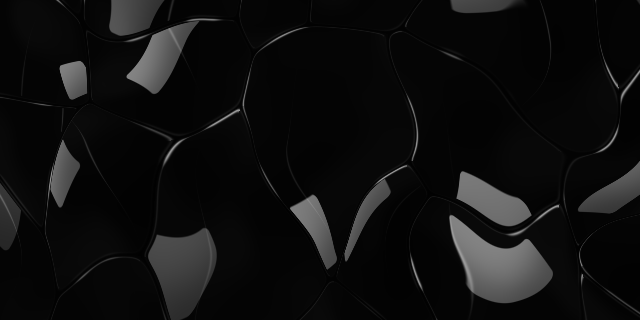
Give the GLSL for this background, as a Shadertoy shader.

```glsl
#define CELLS 2.4        // cells per canvas height
#define JITTER 0.96      // irregularity of the cell sites
#define WARP 0.27        // bending of the cell borders
#define ROUNDING 60.0    // higher gives tighter corners
#define RIM_OFFSET 0.012 // distance of the glint from the groove
#define RIM_WIDTH 0.0045
#define RIM_LIGHT 0.5
#define BOX_LIGHT 0.48
#define BOX_CHANCE 0.76
#define BODY 0.014

vec2 hash2(vec2 p) {
    vec3 q = fract(p.xyx * vec3(0.1031, 0.1030, 0.0973));
    q += dot(q, q.yzx + 33.33);
    return fract((q.xx + q.yz) * q.zy);
}

float noise(vec2 p) {
    vec2 i = floor(p), f = fract(p);
    f = f * f * (3.0 - 2.0 * f);
    vec2 e = vec2(0.0, 1.0);
    return mix(mix(hash2(i).x, hash2(i + e.yx).x, f.x),
               mix(hash2(i + e.xy).x, hash2(i + e.yy).x, f.x), f.y);
}

vec2 site(vec2 cell) {
    return cell + 0.5 + JITTER * (hash2(cell + 41.0) - 0.5);
}

// Stretches the cells along a slanted axis and curves their borders
vec2 bend(vec2 p) {
    vec2 wave = vec2(noise(p * 1.3 + 7.0), noise(p * 1.3 + 31.0)) - 0.5;
    vec2 s = p + WARP * (2.0 * wave + 0.35 * sin(p.yx * 2.1 + 1.0));
    return mat2(1.0, -0.22, 0.2, 0.84) * s;
}

// Rounded border distance; also returns the nearest cell and border normal
float cellBorder(vec2 p, out vec2 cell, out vec2 normal) {
    vec2 base = floor(p);
    float nearest = 1e3;
    for (int y = -1; y <= 1; y++)
    for (int x = -1; x <= 1; x++) {
        vec2 c = base + vec2(x, y);
        vec2 r = site(c) - p;
        if (dot(r, r) < nearest) { nearest = dot(r, r); cell = c; }
    }
    vec2 own = site(cell) - p;
    float sum = 0.0, closest = 1e3;
    normal = vec2(0.0, 1.0);
    for (int y = -2; y <= 2; y++)
    for (int x = -2; x <= 2; x++) {
        if (x == 0 && y == 0) continue;
        vec2 r = site(cell + vec2(x, y)) - p;
        vec2 n = normalize(r - own);
        float d = dot(0.5 * (own + r), n);
        sum += exp(-ROUNDING * d);
        if (d < closest) { closest = d; normal = n; }
    }
    return -log(max(sum, 1e-30)) / ROUNDING;
}

// Tapered studio light mirrored in a curved facet, sometimes feathered
float softbox(vec2 q, vec2 cell, float px) {
    vec2 h = hash2(cell + 3.0), g = hash2(cell + 19.0), k = hash2(cell + 57.0);
    float a = 1.5 * (h.x - 0.5);
    q -= 0.85 * (g - 0.5);
    q = mat2(cos(a), sin(a), -sin(a), cos(a)) * q;
    q.x = q.x * (1.0 + 2.0 * (k.x - 0.3) * q.y) + 1.3 * (h.y - 0.5) * q.y * q.y;
    q.y += 1.2 * (k.y - 0.5) * q.x * q.x + 0.3 * (g.x - 0.5) * q.x;
    vec2 size = mix(vec2(0.15, 0.17), vec2(0.27, 0.26), h.yx);
    vec2 e = abs(q) - size + 0.04;
    float d = length(max(e, 0.0)) + min(max(e.x, e.y), 0.0) - 0.04;
    float side = smoothstep(-0.3, 1.0, q.x / size.x);
    float feather = px + 0.13 * side * step(0.7, k.y);
    float mask = 1.0 - smoothstep(-feather, 0.5 * px, d);
    float fall = mix(0.55, 1.0, smoothstep(-1.1, 1.0, dot(q / size, vec2(-0.35, 0.75))));
    float power = mix(0.35, 1.0, smoothstep(0.0, 0.6, k.x));
    return mask * fall * power * step(hash2(cell + 83.0).x, BOX_CHANCE);
}

// Thin curved streak that fades at both ends
float crease(vec2 q, vec2 cell, float px) {
    vec2 h = hash2(cell + 111.0), g = hash2(cell + 131.0);
    float radius = 0.7 + h.x;
    float turn = 0.9 * (h.y - 0.5);
    vec2 axis = vec2(cos(turn), sin(turn)) * (g.x < 0.5 ? -1.0 : 1.0);
    vec2 v = q + axis * (radius - 0.5 * (g.y - 0.2));
    float along = dot(q, vec2(-axis.y, axis.x)) - 0.4 * (g.y - 0.5);
    float taper = exp(-16.0 * along * along);
    float w = max(0.008 * taper, 0.5 * px);
    float d = (length(v) - radius) / w;
    return taper * exp(-d * d) * g.x;
}

void mainImage(out vec4 fragColor, in vec2 fragCoord) {
    float px = CELLS / iResolution.y;
    vec2 p = fragCoord * px + vec2(2.3, 5.6);
    vec2 s = bend(p), cell, normal;
    float d = cellBorder(s, cell, normal);
    vec2 q = s - site(cell);

    // Near-black lacquer with a faint sheen
    float tone = BODY * (0.5 + noise(p * 1.7 + 4.0));
    tone += 0.02 * smoothstep(0.5, 0.9, noise(s * 2.3 + cell * 5.0));

    // Reflections are cut off by the grooves
    float inside = smoothstep(0.022, 0.022 + px, d);
    tone += BOX_LIGHT * softbox(q, cell, px) * inside;
    tone += 0.24 * crease(q, cell, px) * inside;

    // Sparse hairline glints, brighter on the side facing the light
    float facing = 0.1 + 0.9 * smoothstep(-0.1, 0.7, dot(normal, vec2(-0.6, 0.8)));
    float broken = smoothstep(0.45, 0.8, noise(p * 4.2 + 13.0));
    float w = max(RIM_WIDTH * (0.7 + 1.3 * broken), 0.5 * px);
    float rim = (d - RIM_OFFSET) / w;
    tone += RIM_LIGHT * facing * (0.14 + broken) * exp(-rim * rim);

    // Dark groove between cells
    tone *= mix(0.4, 1.0, smoothstep(0.0, RIM_OFFSET, d));
    fragColor = vec4(vec3(tone), 1.0);
}
```
